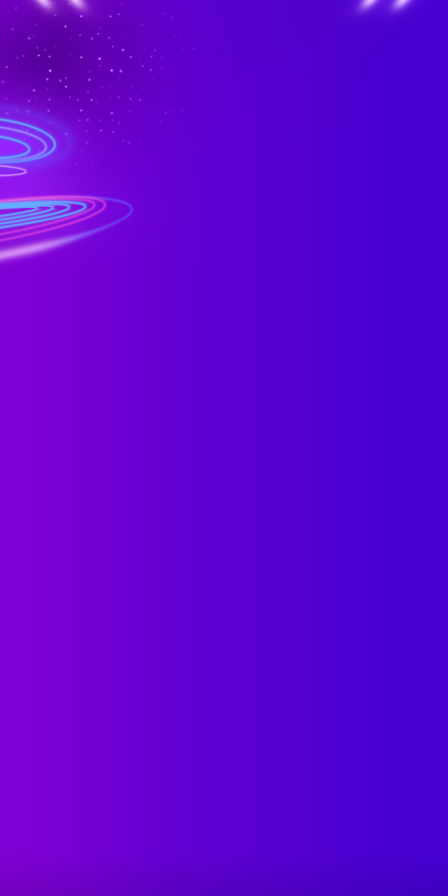
A WebGL 2 fragment shader for this background:

```glsl
#version 300 es
precision highp float;
// Violet-to-indigo backdrop with a dusky starry corner, neon light trails
// swirling in from the left edge and two pairs of spotlights at the top.
// Trails are sheared ellipses; stars are hashed cells; haze is gradient noise.
uniform vec2 u_resolution;
out vec4 outColor;

vec2 hash2(vec2 p) {
  vec3 q = fract(p.xyx * vec3(0.1031, 0.103, 0.0973));
  q += dot(q, q.yzx + 33.33);
  return fract((q.xx + q.yz) * q.zy);
}

float corner(vec2 cell, vec2 f, vec2 o) {
  return dot(hash2(cell + o) * 2.0 - 1.0, f - o);
}

float gradientNoise(vec2 p) {
  vec2 i = floor(p), f = fract(p), u = f * f * (3.0 - 2.0 * f);
  return mix(mix(corner(i, f, vec2(0, 0)), corner(i, f, vec2(1, 0)), u.x),
             mix(corner(i, f, vec2(0, 1)), corner(i, f, vec2(1, 1)), u.x), u.y);
}

// Signed distance to a loop with its right tip at "tip", sheared by "slope"
float loopDistance(vec2 p, vec2 tip, vec2 radius, float slope) {
  vec2 v = p - tip;
  v.y -= slope * v.x;
  v.x += radius.x;
  float k = length(v / radius);
  return k * (k - 1.0) / max(length(v / (radius * radius)), 0.001);
}

float stroke(float d, float width) {
  return exp(-d * d / (width * width));
}

float blob(vec2 p, vec2 center, vec2 size) {
  vec2 v = (p - center) / size;
  return exp(-dot(v, v));
}

float stars(vec2 p) {
  vec2 cell = floor(p / 9.0);
  vec2 rnd = hash2(cell + 7.0);
  vec2 center = (cell + 0.2 + 0.6 * rnd) * 9.0;
  float bright = pow(hash2(cell + 51.0).x, 3.0);
  return bright * stroke(length(p - center), 0.7 + 0.4 * rnd.y);
}

void main() {
  // Canvas is 384 units wide; y runs down from the top edge
  vec2 p = vec2(gl_FragCoord.x, u_resolution.y - gl_FragCoord.y) * 384.0 / u_resolution.x;

  // Horizontal base gradient
  vec3 color = mix(vec3(0.50, 0.0, 0.83), vec3(0.36, 0.0, 0.825), smoothstep(-10.0, 215.0, p.x));
  color = mix(color, vec3(0.27, 0.0, 0.82), smoothstep(170.0, 390.0, p.x));
  color *= 1.0 - 0.08 * smoothstep(725.0, 768.0, p.y);

  // Dusky corner with soft haze
  float haze = gradientNoise(p / 34.0);
  float dusk = blob(p, vec2(45.0, 45.0), vec2(82.0, 68.0));
  color = mix(color, vec3(0.34, 0.0, 0.62), dusk * clamp(0.9 + 0.4 * haze, 0.0, 1.0));
  color = mix(color, vec3(0.31, 0.01, 0.77), 0.5 * blob(p, vec2(250.0, 0.0), vec2(90.0, 60.0)));

  // Violet glow around the trails
  color += vec3(0.12, 0.14, 0.20) * blob(p, vec2(5.0, 124.0), vec2(54.0, 30.0));
  color += vec3(0.08, 0.09, 0.10) * blob(p, vec2(10.0, 178.0), vec2(75.0, 27.0));

  // Scattered stars
  float field = blob(p, vec2(65.0, 55.0), vec2(75.0, 62.0));
  color += vec3(0.75, 0.6, 0.6) * stars(p) * field;

  vec3 cyan = vec3(0.38, 0.72, 1.0);
  vec3 pink = vec3(0.85, 0.25, 0.88);
  vec3 pale = vec3(0.87, 0.62, 0.97);

  // Upper swirl: a wide halo, nested cyan loops and a small pink one
  float halo = loopDistance(p, vec2(60.0, 122.0), vec2(76.0, 27.0), 0.06);
  color = mix(color, vec3(0.42, 0.25, 0.95), 0.38 * stroke(halo, 4.5));
  for (int i = 0; i < 3; i++) {
    float n = float(i);
    vec2 tip = vec2(47.0 - 4.0 * n - 3.5 * n * n, 124.0 + 2.0 * n);
    float d = loopDistance(p, tip, vec2(62.0 - 10.0 * n, 19.0 - 4.5 * n), 0.07);
    color = mix(color, vec3(0.40, 0.3, 0.98), 0.35 * stroke(d, 4.0));
    color = mix(color, i == 1 ? vec3(0.6, 0.55, 1.0) : cyan, 0.85 * stroke(d, 1.2));
  }
  float small = loopDistance(p, vec2(22.0, 147.0), vec2(36.0, 4.5), 0.03);
  color = mix(color, pale, 0.75 * stroke(small, 0.9));

  // Lower swirl: outer ribbon, pale along the bottom and blue at the tip
  float outer = loopDistance(p, vec2(113.0, 180.0), vec2(153.0, 25.0), -0.15);
  float inside = 1.0 - smoothstep(-2.0, 2.0, outer);
  float toTip = smoothstep(25.0, 100.0, p.x);
  float below = smoothstep(178.0, 192.0, p.y);
  color = mix(color, vec3(0.55, 0.10, 0.86), 0.5 * inside * (1.0 - toTip));
  vec3 ribbon = mix(pale, vec3(0.42, 0.32, 0.98), toTip);
  float ribbonWidth = mix(1.2, mix(4.8, 1.8, toTip), below);
  color = mix(color, ribbon, mix(0.85, 0.65, toTip) * stroke(outer + 2.0 * below, ribbonWidth));

  // Pink and cyan loops nested in the ribbon
  for (int i = 0; i < 2; i++) {
    float n = float(i);
    float d = loopDistance(p, vec2(90.0 - 9.0 * n, 175.5), vec2(130.0 - 9.0 * n, 18.0 - 4.0 * n), -0.15);
    color = mix(color, pink, 0.75 * stroke(d, 1.2));
  }
  for (int i = 0; i < 4; i++) {
    float n = float(i);
    float d = loopDistance(p, vec2(73.0 - 14.0 * n, 177.0 + 0.5 * n), vec2(113.0 - 14.0 * n, 10.7 - 2.2 * n), -0.11);
    color = mix(color, cyan, 0.85 * stroke(d, 1.3));
  }

  // Spotlight pairs leaning toward the outer sides of the top edge
  for (int i = 0; i < 4; i++) {
    float right = float(i / 2);
    float x = mix(36.0, 318.0, right) + 28.0 * float(i % 2);
    vec2 v = p - vec2(x, -1.0);
    v.x += mix(-0.65, 0.65, right) * v.y;
    color = mix(color, vec3(0.88, 0.78, 0.97), 0.85 * blob(v, vec2(0.0), vec2(6.0, 8.0)));
    color += vec3(0.10, 0.08, 0.06) * blob(v, vec2(0.0), vec2(15.0, 14.0));
  }

  outColor = vec4(clamp(color, 0.0, 1.0), 1.0);
}
```
